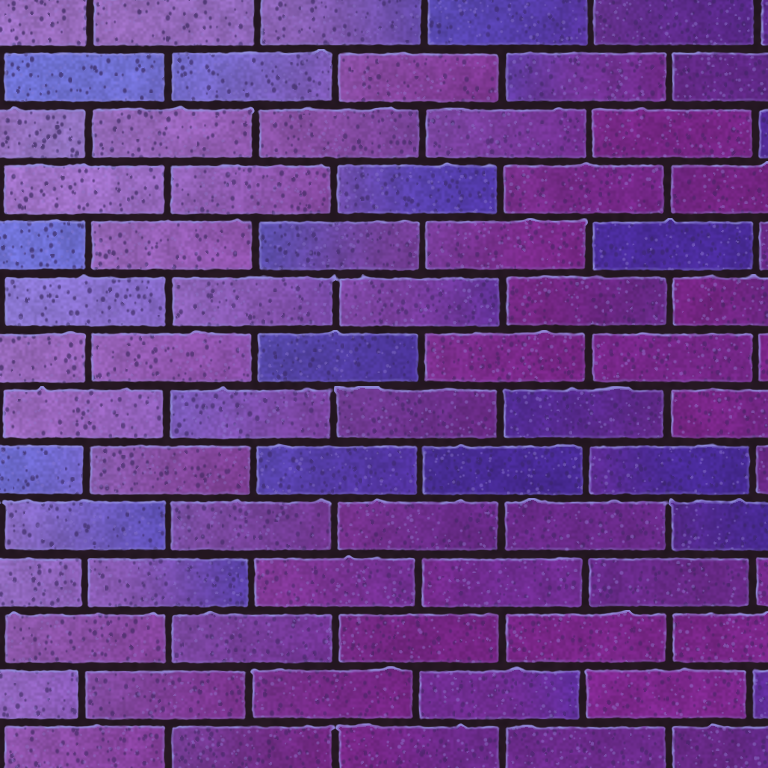
Reproduce this texture procedurally as a Shadertoy shader.

```glsl
// Running-bond brick wall in violet light: pale lilac at the left, magenta at the lower right.
// Each brick is a wobbling rounded box with its own hashed tint; cellular noise
// adds dark pits and pale grit, and a broken frosty rim catches the light.

float hash(vec2 p) {
    vec3 q = fract(p.xyx * vec3(0.1031, 0.1030, 0.0973));
    q += dot(q, q.yzx + 33.33);
    return fract((q.x + q.y) * q.z);
}

// Smooth value noise
float noise(vec2 p) {
    vec2 i = floor(p), f = fract(p);
    f = f * f * (3.0 - 2.0 * f);
    return mix(mix(hash(i), hash(i + vec2(1, 0)), f.x),
               mix(hash(i + vec2(0, 1)), hash(i + vec2(1, 1)), f.x), f.y);
}

// Nearest cell point: x = distance in cells, y = random value of that cell
vec2 cellular(vec2 p) {
    vec2 cell = floor(p), best = vec2(9.0, 0.0);
    for (int y = -1; y <= 1; y++)
    for (int x = -1; x <= 1; x++) {
        vec2 id = cell + vec2(x, y);
        vec2 point = id + vec2(hash(id + 17.0), hash(id + 53.0));
        float d = length(p - point);
        if (d < best.x) best = vec2(d, hash(id + 91.0));
    }
    return best;
}

// Round specks of random size; share is the part of cells that hold one
float specks(vec2 p, float density, float share, float pixel) {
    vec2 c = cellular(p * density);
    float size = 0.12 + 0.25 * fract(c.y * 37.0);
    float blur = 0.08 + pixel * density * 0.6;
    return step(c.y, share) * (1.0 - smoothstep(size - blur, size + blur, c.x));
}

float roundBox(vec2 p, vec2 halfSize, float radius) {
    vec2 q = abs(p) - halfSize + radius;
    return length(max(q, 0.0)) + min(max(q.x, q.y), 0.0) - radius;
}

void mainImage(out vec4 fragColor, in vec2 fragCoord) {
    float pixel = 1.0 / iResolution.y;
    vec2 p = fragCoord * pixel;
    p.y = 1.0 - p.y; // rows are counted downward

    // Brick layout: alternate rows shift by half, with slight laying errors
    vec2 pitch = vec2(0.2172, 0.07305);
    float row = floor((p.y + 0.0089) / pitch.y);
    float shift = mod(row, 2.0) < 0.5 ? 0.118 - 0.0008 * row : 0.001;
    shift += 0.004 * (hash(vec2(row, 7.0)) - 0.5);
    float column = floor((p.x - shift) / pitch.x);
    vec2 id = vec2(column, row) + 20.0;
    vec2 local = vec2(p.x - shift, p.y + 0.0089) - (vec2(column, row) + 0.5) * pitch;
    local += 0.0016 * (vec2(hash(id + 3.0), hash(id + 5.0)) - 0.5);

    // Chipped outline with small crumbs standing on the top edge
    float wobble = 0.0016 * (noise(p * 75.0) - 0.5) + 0.0012 * (noise(p * 210.0) - 0.5);
    float crumb = 0.007 * pow(noise(p * vec2(55.0, 20.0) + 8.0), 7.0);
    float top = smoothstep(0.024, 0.030, -local.y);
    float d = roundBox(local, vec2(0.1042, 0.0314), 0.003) + wobble - crumb * top;
    float brick = 1.0 - smoothstep(-pixel, pixel, d);

    // Wall lighting and the tint of each brick, some turning blue along their length
    float fade = smoothstep(-0.05, 0.85, p.x + 0.45 * (p.y - 0.3));
    vec3 violet = mix(vec3(0.62, 0.49, 0.82), vec3(0.43, 0.17, 0.56), fade);
    vec3 blue = mix(vec3(0.44, 0.45, 0.84), vec3(0.29, 0.17, 0.61), fade);
    vec3 magenta = mix(vec3(0.62, 0.44, 0.77), vec3(0.48, 0.15, 0.54), fade);
    float tint = hash(id);
    float turn = (hash(id + 31.0) - 0.5) * local.x / pitch.x;
    float blueness = smoothstep(0.55, 0.9, tint + 0.7 * turn - 0.22 * (p.y - 0.4));
    vec3 color = mix(violet, magenta, 1.0 - smoothstep(0.1, 0.5, tint + turn));
    color = mix(color, blue, blueness);
    color *= 0.97 + 0.1 * (hash(id + 11.0) - 0.5);

    // Mottled, gritty face
    color *= 1.0 + 0.12 * (noise(p * vec2(45.0, 30.0)) - 0.5);
    color *= 1.0 + 0.16 * (noise(p * 260.0) - 0.5);
    float pits = specks(p * vec2(1.0, 0.8), 125.0, 0.36, pixel);
    float grit = specks(p + 3.7, 150.0, 0.22, pixel);
    color = mix(color, vec3(0.20, 0.14, 0.34), pits * mix(0.65, 0.42, fade));
    color = mix(color, vec3(0.57, 0.49, 0.83), grit * mix(0.25, 0.45, fade));

    // Frosty rim, brightest on the top and left edges
    float left = smoothstep(0.097, 0.102, -local.x);
    float rim = smoothstep(-0.0045, -0.001, d) * (0.28 + 0.5 * max(top, left));
    rim *= 0.35 + 0.9 * noise(p * 130.0 + 40.0);
    color = mix(color, vec3(0.58, 0.57, 0.88), clamp(rim + 90.0 * crumb * top * step(-0.004, d), 0.0, 0.9));

    // Dark recessed mortar
    vec3 mortar = vec3(0.14, 0.09, 0.13) * (0.9 + 0.2 * noise(p * 120.0));
    fragColor = vec4(mix(mortar, color, brick), 1.0);
}
```
